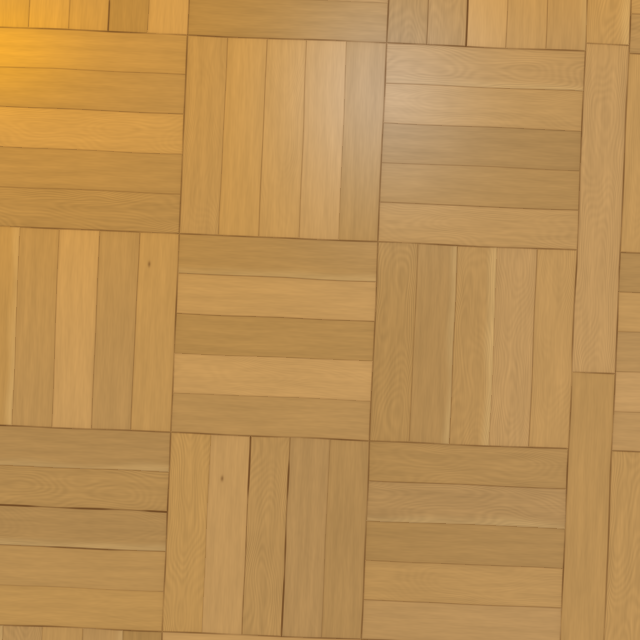
This texture is drawn by a WebGL 1 fragment shader. Its source:

```glsl
precision highp float;
// Oak mosaic parquet: tilted checkerboard of five-slat blocks, a border strip and warm light.
uniform vec2 u_resolution;

// Layout, in canvas units for the block and in blocks for the rest
const float BLOCK = 0.311;
const float TILT = 0.042;
const vec2 ORIGIN = vec2(0.280, 0.635);
const float SLATS = 5.0;
const float STRIP_X = 2.0;
const float STRIP_WIDTH = 0.218;
const float STRIP_LENGTH = 1.65;
const float STRIP_JOINT = 0.61;
const float SEAM_HALF_WIDTH = 0.0032;

// Wood and light
const vec3 OAK = vec3(0.690, 0.528, 0.300);
const vec3 OAK_PALE = vec3(0.745, 0.585, 0.380);
const vec3 SAPWOOD = vec3(0.830, 0.690, 0.460);
const vec3 SEAM = vec3(0.360, 0.220, 0.100);
const vec3 LAMP = vec3(0.825, 0.585, 0.250);
const vec3 LAMP_CORE = vec3(0.980, 0.690, 0.200);
const vec3 SHEEN = vec3(0.810, 0.705, 0.590);
const float TONE_RANGE = 0.135;
const float GRAIN = 0.060;
const float FIGURE = 0.024;

float hash(vec2 p) {
  return fract(sin(dot(p, vec2(127.1, 311.7))) * 4375.85);
}

vec2 gradient(vec2 cell) {
  float a = 6.28318 * hash(cell);
  return vec2(cos(a), sin(a));
}

// Gradient noise, about -0.7 to 0.7
float noise(vec2 p) {
  vec2 i = floor(p), f = fract(p);
  vec2 s = f * f * f * (f * (f * 6.0 - 15.0) + 10.0);
  vec2 e = vec2(1.0, 0.0);
  float a = dot(gradient(i), f);
  float b = dot(gradient(i + e.xy), f - e.xy);
  float c = dot(gradient(i + e.yx), f - e.yx);
  float d = dot(gradient(i + e.xx), f - e.xx);
  return mix(mix(a, b, s.x), mix(c, d, s.x), s.y);
}

float falloff(vec2 p, vec2 centre, vec2 radius) {
  vec2 d = (p - centre) / radius;
  return exp(-dot(d, d));
}

// Brightness of the grain: w runs along and across the slat, c is -0.5 to 0.5 across it
float grain(vec2 w, float c, vec2 id) {
  vec2 q = w + 30.0 * vec2(hash(id + 3.1), hash(id + 7.7));
  float fibres = 0.55 * noise(q * vec2(8.0, 85.0)) + 0.8 * noise(q * vec2(2.5, 30.0))
               + 0.3 * noise(q * vec2(22.0, 130.0));
  float side = hash(id + 5.3) < 0.5 ? -1.0 : 1.0;
  float field = side * 4.5 * w.x + 10.0 * c * c + 3.5 * noise(q * vec2(3.0, 9.0));
  float figured = smoothstep(0.55, 0.85, hash(id + 9.2));
  float rings = sin(11.0 * field) * (0.7 + 0.8 * noise(q * vec2(4.0, 12.0)));
  return GRAIN * fibres + FIGURE * figured * rings;
}

float seamLine(float dist, float halfWidth, float pixel) {
  return 1.0 - smoothstep(halfWidth - 0.7 * pixel, halfWidth + pixel, dist);
}

void main() {
  vec2 p = gl_FragCoord.xy / u_resolution;
  float pixel = 1.0 / (min(u_resolution.x, u_resolution.y) * BLOCK);

  // Floor coordinates, y downwards
  vec2 q = vec2(p.x - ORIGIN.x, ORIGIN.y - p.y);
  vec2 f = vec2(q.x * cos(TILT) + q.y * sin(TILT), q.y * cos(TILT) - q.x * sin(TILT)) / BLOCK;
  f += 0.006 * vec2(noise(f * 2.3), noise(f * 2.3 + 19.0));

  // Slat under this point: w along and across, c across its width
  vec2 id, w;
  float c, outline, joint = 10.0, jointHash = 0.0;
  float stripX = f.x - STRIP_X;
  if (stripX > 0.0 && stripX < STRIP_WIDTH) {
    float run = (f.y - STRIP_JOINT) / STRIP_LENGTH;
    id = vec2(71.0, floor(run));
    w = vec2(fract(run) * STRIP_LENGTH, stripX);
    c = stripX / STRIP_WIDTH - 0.5;
    outline = min(min(w.x, STRIP_LENGTH - w.x), min(stripX, STRIP_WIDTH - stripX));
  } else {
    vec2 g = f - vec2(stripX > 0.0 ? STRIP_WIDTH : 0.0, 0.0);
    vec2 cell = floor(g), l = fract(g);
    w = mod(cell.x + cell.y, 2.0) < 0.5 ? l : l.yx;
    float slat = w.y * SLATS;
    id = cell * vec2(3.0, 11.0) + vec2(floor(slat) * 0.37, floor(slat));
    c = fract(slat) - 0.5;
    vec2 edge = min(l, 1.0 - l);
    outline = min(edge.x, edge.y);
    float nearest = floor(slat + 0.5);
    if (nearest > 0.5 && nearest < SLATS - 0.5) joint = abs(slat - nearest) / SLATS;
    jointHash = hash(cell * 5.3 + nearest * 1.7);
  }

  // Wood colour, slat by slat
  float tone = hash(id + 1.3) - 0.5;
  vec3 wood = mix(OAK, OAK_PALE, 0.6 * hash(id + 2.9) + 0.35 * smoothstep(0.35, 0.9, p.x));
  float sap = step(0.78, hash(id + 6.1)) * smoothstep(0.25, 0.5, c + 0.15 * noise(w * vec2(3.0, 8.0) + id));
  wood = mix(wood, SAPWOOD, 0.5 * sap);

  // Lamp in the upper left, pale sheen at the top
  wood = mix(wood, LAMP, 0.9 * falloff(p, vec2(0.0, 0.98), vec2(0.46, 0.42)));
  wood = mix(wood, LAMP, 0.4 * falloff(p, vec2(0.85, 1.05), vec2(0.35, 0.12)));
  wood = mix(wood, LAMP_CORE, 0.85 * falloff(p, vec2(-0.02, 0.93), vec2(0.13, 0.09)));
  wood = mix(wood, SHEEN, 0.75 * falloff(p, vec2(0.60, 0.86), vec2(0.15, 0.18)));
  wood *= 1.0 + TONE_RANGE * tone + grain(w, c, id);

  // Occasional small knots
  vec2 knot = vec2(w.x - 0.15 - 0.7 * hash(id + 4.4), (c - 0.5 * (hash(id + 8.8) - 0.5)) / SLATS);
  float knotMask = step(0.9, hash(id + 12.5)) * falloff(knot, vec2(0.0), vec2(0.014, 0.007));
  wood = mix(wood, SEAM, 0.45 * knotMask);

  // Seams: worn block outlines, faint slat joints and a few open gaps
  float wear = noise(f * 4.0 + 40.0);
  float gap = smoothstep(0.80, 0.95, jointHash) * smoothstep(-0.1, 0.2, wear);
  float outlineSeam = (0.36 + 0.5 * wear) * seamLine(outline, SEAM_HALF_WIDTH, pixel);
  float jointSeam = (0.12 + 0.22 * jointHash + 0.4 * gap)
                  * seamLine(joint, SEAM_HALF_WIDTH * (0.7 + 0.5 * gap), pixel);
  float grime = 0.06 * exp(-70.0 * outline) + 0.035 * exp(-80.0 * joint);
  wood = mix(wood, SEAM, clamp(max(outlineSeam, jointSeam) + grime, 0.0, 1.0));

  gl_FragColor = vec4(wood, 1.0);
}
```
